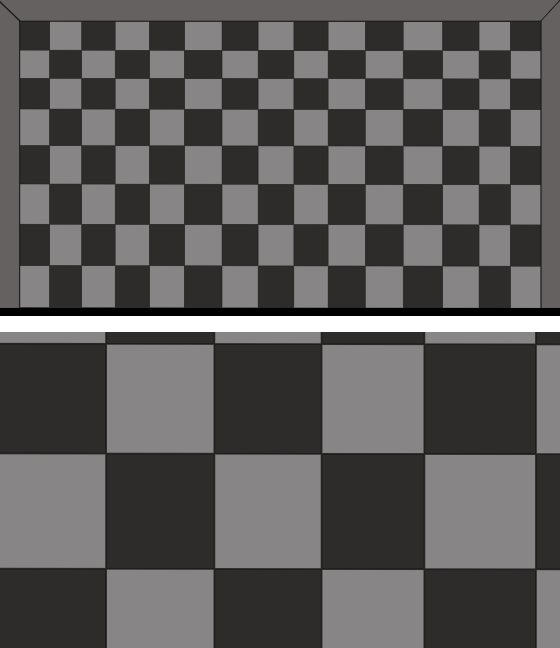
Top: the whole. Bottom: its middle third, enlarged.
Reproduce this pattern procedurally as a Shadertoy shader.

```glsl
float pixelSize;

// Antialiased coverage of everything where d is negative
float fill(float d) {
    return clamp(0.5 - d / pixelSize, 0.0, 1.0);
}

float segmentDistance(vec2 p, vec2 a, vec2 b) {
    vec2 ab = b - a;
    return length(p - a - ab * clamp(dot(p - a, ab) / dot(ab, ab), 0.0, 1.0));
}

float boxDistance(vec2 p, vec2 low, vec2 high) {
    vec2 d = abs(p - 0.5 * (low + high)) - 0.5 * (high - low);
    return length(max(d, 0.0)) + min(max(d.x, d.y), 0.0);
}

// Sign that flips smoothly across an edge
float flip(float d) {
    return clamp(-2.0 * d / pixelSize, -1.0, 1.0);
}

void mainImage(out vec4 fragColor, in vec2 fragCoord) {
    // Canvas is 768 by 432 units, y pointing down
    vec2 p = fragCoord / iResolution.xy * vec2(768.0, 432.0);
    p.y = 432.0 - p.y;
    pixelSize = 432.0 / iResolution.y;

    // Uneven spacing of the 15 columns and 8 rows
    float columnEdges[16] = float[16](27.0, 68.0, 112.0, 158.0, 205.0, 253.0, 304.5, 354.0,
                                      403.0, 450.0, 501.0, 553.0, 607.0, 657.0, 700.0, 742.0);
    float rowEdges[9] = float[9](29.0, 69.0, 107.5, 149.5, 199.5, 252.0, 307.0, 363.5, 421.0);

    // Checker parity and thin seams
    vec2 parity = vec2(1.0);
    float seam = 1e3;
    for (int i = 0; i < 16; i++) {
        float d = p.x - columnEdges[i];
        parity.x *= flip(d);
        seam = min(seam, abs(d));
    }
    float tilt = (p.x - 384.0) * 0.0013;
    for (int i = 0; i < 9; i++) {
        float d = p.y - rowEdges[i] - tilt;
        parity.y *= flip(d);
        seam = min(seam, abs(d));
    }
    vec3 ink = vec3(0.09, 0.085, 0.085);
    vec3 tiles = mix(vec3(0.53, 0.52, 0.52), vec3(0.18, 0.17, 0.17), 0.5 + 0.5 * parity.x * parity.y);
    tiles = mix(tiles, ink, 0.8 * fill(seam - 0.4));

    // Frame around the board, with mitred corners
    float board = boxDistance(p, vec2(27.0, 29.0), vec2(742.0, 440.0));
    vec3 color = mix(vec3(0.40, 0.38, 0.38), tiles, fill(board));
    color = mix(color, ink, fill(abs(board) - 0.7));
    color = mix(color, ink, fill(segmentDistance(p, vec2(-1.0, 1.5), vec2(27.0, 28.5)) - 0.9));
    color = mix(color, ink, fill(segmentDistance(p, vec2(769.0, -1.0), vec2(742.0, 28.5)) - 0.6));

    // Black strip along the bottom
    color *= fill(p.y - 421.0);
    fragColor = vec4(color, 1.0);
}
```
